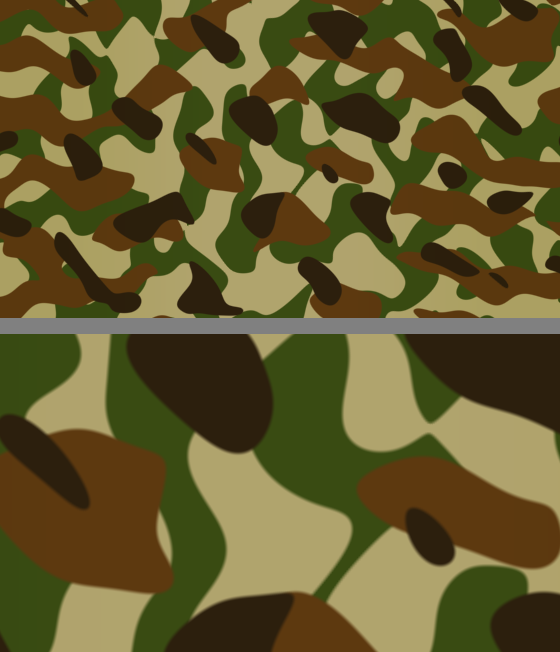
Top: the whole. Bottom: its middle third, enlarged.
Reproduce this pattern procedurally as a Shadertoy shader.

```glsl
// Woodland camouflage: tan ground under green, brown and dark patches.
// Each layer thresholds a sum of randomly turned sine waves, bent by a
// domain warp so that patches get hooks, necks and tapered tips.

float hash(float n) {
    return fract(sin(n * 127.1) * 43758.5);
}

// Bends the plane so that patches become crooked.
vec2 warp(vec2 p, float seed) {
    p += 0.026 * sin(p.yx * vec2(17.0, 15.0) + seed * vec2(1.7, 2.9));
    p += 0.014 * sin(p.yx * vec2(37.0, 33.0) + seed * vec2(4.1, 0.6));
    return p;
}

// Layered sines with zero mean and unit variance; frequency sets patch size.
float waves(vec2 p, vec2 frequency, float seed) {
    vec2 q = warp(p, seed) * frequency;
    float sum = 0.0;
    for (int i = 0; i < 11; i++) {
        float n = float(i) + seed * 17.0;
        float angle = float(i) * 2.4 + seed;
        float stretch = 0.65 + 0.75 * hash(n);
        vec2 direction = vec2(cos(angle), sin(angle));
        sum += sin(dot(q, direction) * stretch + 6.2832 * hash(n + 0.37));
    }
    return sum / sqrt(5.5);
}

// Coverage where field is positive, with a narrow soft edge.
float cover(float field) {
    float slope = length(vec2(dFdx(field), dFdy(field))) * iResolution.y;
    float edge = max(0.0055, 1.0 / iResolution.y);
    return smoothstep(-0.5, 0.5, field / max(slope * edge, 1e-4));
}

void mainImage(out vec4 fragColor, in vec2 fragCoord) {
    // Centred, in units of the canvas height
    vec2 p = (fragCoord - 0.5 * iResolution.xy) / iResolution.y;
    float side = smoothstep(0.15, 0.7, abs(p.x));

    vec3 tan_ = vec3(0.685, 0.635, 0.425);
    vec3 green = vec3(0.22, 0.29, 0.07);
    vec3 brown = vec3(0.36, 0.22, 0.06);
    vec3 dark = vec3(0.17, 0.12, 0.05);

    // Green strands, slightly upright
    float greenField = waves(p, vec2(34.0, 27.0), 3.0) - 0.05;
    // Long level brown bands, heavier toward both sides
    float brownField = waves(p, vec2(14.0, 29.0), 8.0) - mix(0.8, 0.05, side);
    // Separate dark blobs on top
    float darkField = waves(p, vec2(24.0, 30.0), 14.0) - 1.08;

    vec3 color = mix(tan_, green, cover(greenField));
    color = mix(color, brown, cover(brownField));
    color = mix(color, dark, cover(darkField));

    // Slightly deeper, warmer tone at the sides
    color *= mix(vec3(1.01), vec3(0.98, 0.99, 0.9), side);
    fragColor = vec4(color, 1.0);
}
```
